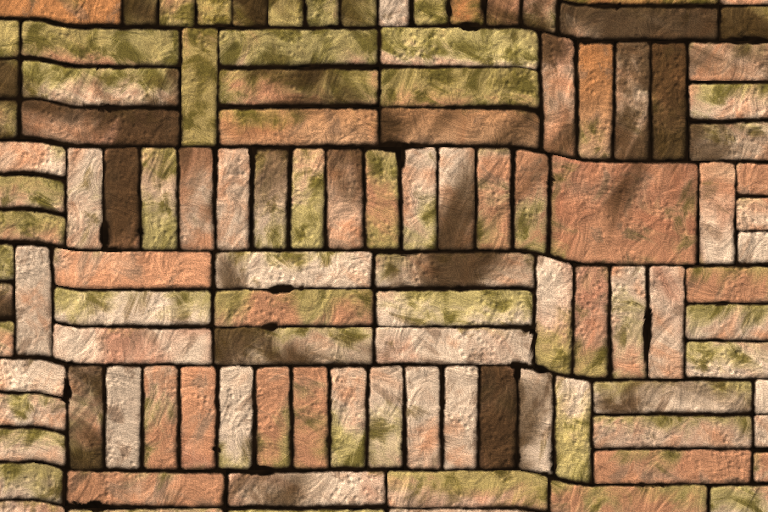
Write a Shadertoy shader that draws this texture.

```glsl
// A dry-stacked wall of old clay bricks: upright rows alternate with three-high stacks.
// Each point finds its brick, then a rounded-box distance shapes the worn outline;
// layered sines stain it with moss and soot, and cellular noise pits the surface.

float hash(vec2 p) { return fract(sin(dot(p, vec2(127.1, 311.7))) * 43758.5); }

// Layered, rotated sines, roughly -1 to 1
float waves(vec2 p) {
    float sum = 0.0, amp = 0.7;
    for (int i = 0; i < 6; i++) {
        p = mat2(0.8, 0.6, -0.6, 0.8) * p * 1.75 + 0.9 * sin(p.yx * 1.3) + 2.1;
        sum += amp * sin(p.x) * sin(p.y);
        amp *= 0.6;
    }
    return sum;
}

// Distance to the nearest scattered point
float cells(vec2 p) {
    vec2 cell = floor(p);
    float nearest = 2.0;
    for (int k = 0; k < 9; k++) {
        vec2 c = cell + vec2(k % 3 - 1, k / 3 - 1);
        nearest = min(nearest, length(c + vec2(hash(c), hash(c + 37.0)) - p));
    }
    return nearest;
}

float relief(vec2 p) {
    float pitted = smoothstep(-0.2, 0.7, waves(p * 11.0 + 3.0));
    return 0.55 * waves(p * 30.0) + 0.5 * pitted * smoothstep(0.05, 0.35, cells(p * 55.0));
}

struct Brick { vec2 centre, halfSize; bool upright; };

// Finds the brick around p (y runs downward, canvas height is 1)
Brick brickAt(vec2 p) {
    const float rowTop[7] = float[](-0.16, 0.053, 0.287, 0.49, 0.713, 0.918, 1.14);
    // Upright run: left end, right end, then right side of a lone upright further left
    const vec3 run[6] = vec3[](vec3(0.24, 1.09, -9.0), vec3(1.055, 1.343, 0.426),
        vec3(0.129, 1.437, -9.0), vec3(1.045, 1.338, 0.1015),
        vec3(0.131, 1.156, -9.0), vec3(0.127, 0.127, -9.0));
    int row = 0;
    for (int i = 1; i < 6; i++) if (p.y > rowTop[i]) row = i;
    vec3 r = run[row];
    vec2 corner = vec2(0.0, rowTop[row]);
    vec2 size = vec2(0.0725, rowTop[row + 1] - corner.y);
    bool upright = true;

    if (p.x > r.x && p.x < r.y) {
        size.x = (r.y - r.x) / round((r.y - r.x) / size.x);
        float n = floor((p.x - r.x) / size.x);
        bool slab = row == 2 && n > 12.5 && n < 16.5;
        corner.x = r.x + (slab ? 13.0 : n) * size.x;
        if (slab) size.x *= 4.0;
    } else if (p.x < r.z && p.x > r.z - size.x) {
        corner.x = r.z - size.x;
    } else {
        upright = false;
        float start = p.x < r.z ? r.z - size.x : p.x < r.x ? r.x : r.y;
        size = vec2(0.3145, size.y / 3.0);
        corner.x = start + floor((p.x - start) / size.x) * size.x;
        corner.y += floor((p.y - corner.y) / size.y) * size.y;
    }
    return Brick(corner + 0.5 * size, 0.5 * size, upright);
}

void mainImage(out vec4 fragColor, in vec2 fragCoord) {
    float px = 1.0 / iResolution.y;
    vec2 p = fragCoord * px;
    p.y = 1.0 - p.y;

    // The courses sag to the right and lift at the far left
    vec2 q = p;
    q.y += 0.015 * (1.0 - smoothstep(0.06, 0.16, p.x)) - 0.028 * smoothstep(1.0, 1.16, p.x);
    Brick b = brickAt(q);
    vec2 id = floor(b.centre * 400.0);
    float tone = hash(id), age = hash(id + 11.0), mossy = hash(id + 23.0);

    // Worn outline: slight tilt, uneven size, wobbling and chipped edges
    float tilt = 0.035 * (hash(id + 5.0) - 0.5);
    vec2 local = q - b.centre;
    local += tilt * vec2(-local.y, local.x);
    local += 0.0016 * vec2(waves(p * 22.0), waves(p * 22.0 + 9.0));
    vec2 extent = b.halfSize - 0.0012 - 0.004 * vec2(hash(id + 7.0), hash(id + 8.0));
    vec2 d = abs(local) - extent + 0.008;
    float dist = length(max(d, 0.0)) + min(max(d.x, d.y), 0.0) - 0.008;
    dist += 0.0012 * waves(p * 70.0) + 0.006 * smoothstep(0.6, 1.1, waves(p * 9.0 + 4.0));
    float body = 1.0 - smoothstep(-0.0015 - px, 0.001 + px, dist);

    // Clay: salmon to pale tan, with a few red and brown bricks
    float blotch = waves(p * 8.0 + tone * 20.0), fine = waves(p * 30.0 + age * 9.0);
    float high = 1.0 - smoothstep(0.1, 0.5, p.y);
    vec3 col = mix(vec3(0.82, 0.57, 0.41), vec3(0.88, 0.75, 0.62),
                   smoothstep(-0.05, 0.6, tone + 0.3 * blotch + 0.2 * fine));
    col = mix(col, vec3(0.68, 0.40, 0.28), 0.6 * smoothstep(0.75, 1.1, age + 0.25 * blotch));
    col = mix(col, vec3(0.72, 0.42, 0.20), 0.75 * high * step(0.6, tone));
    col = mix(col, vec3(0.55, 0.42, 0.32), smoothstep(0.15, 0.95, fine) * 0.6);

    // Moss gathers on tops of laid bricks, feet of uprights and the upper courses
    vec2 side = local / extent;
    float damp = (b.upright ? 0.2 : -0.22) * side.y + 0.22 * high;
    float moss = smoothstep(0.5, 0.95, 0.9 * mossy + damp + 0.3 * blotch + 0.15 * fine);
    vec3 green = mix(vec3(0.71, 0.62, 0.36), vec3(0.42, 0.37, 0.15),
                     smoothstep(-0.1, 1.0, fine + 0.35 * high));
    col = mix(col, green, 0.85 * moss);

    // Soot and grime darken whole bricks, most of all in the upper courses
    float grime = hash(id + 31.0) + 0.25 * high + 0.35 * waves(p * 7.0 + 7.0);
    col = mix(col, vec3(0.27, 0.19, 0.11), 0.85 * smoothstep(0.7, 1.15, grime));
    col *= 0.92 + 0.16 * hash(id + 43.0);

    // Sun from the upper left over a pitted face and rounded rim
    float slope = relief(p + 0.003) - relief(p);
    float rim = smoothstep(-0.010, 0.0, dist);
    col *= 1.0 + clamp(0.62 * slope, -0.4, 0.25);
    col *= 1.0 - rim * (0.13 + 0.24 * side.y + 0.12 * side.x);
    col *= 0.92 + 0.16 * hash(floor(p * 420.0));

    vec3 gap = vec3(0.09, 0.06, 0.035) * (1.0 + 0.4 * fine);
    fragColor = vec4(mix(gap, col, body), 1.0);
}
```
